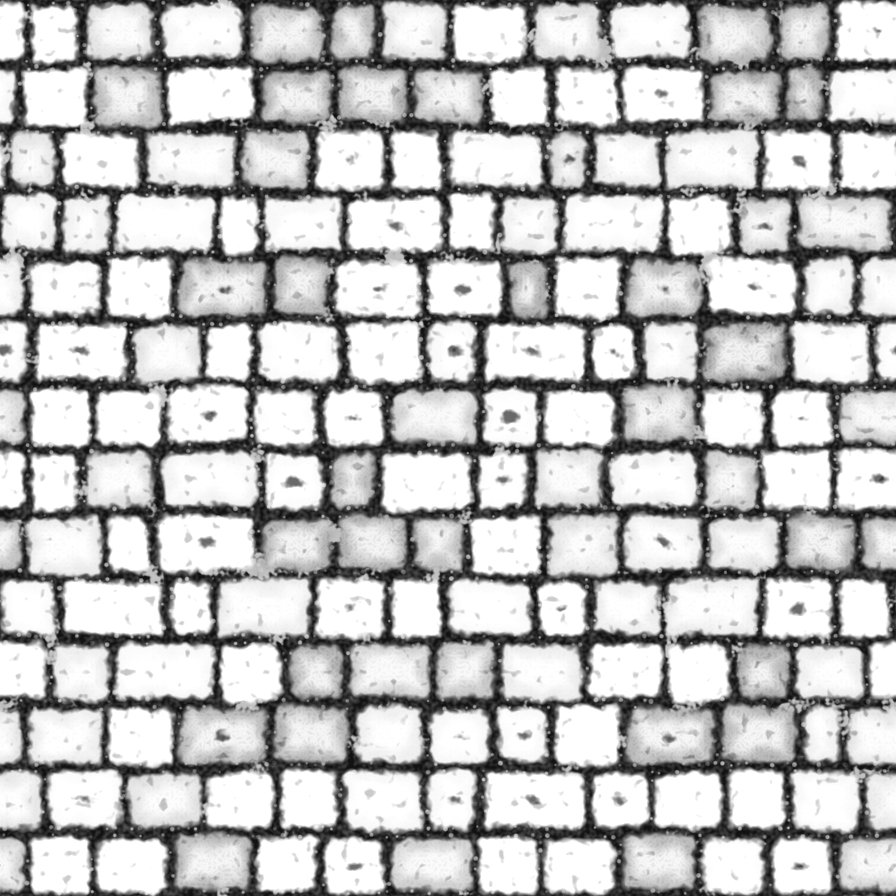
Give the GLSL for this texture map, as a Shadertoy shader.

```glsl
const vec2 GRID = vec2(12.0, 14.0);   // stones across, courses down
const vec2 BLOCK = vec2(6.0, 7.0);    // layout recurs with some variation
const float STONE_PITCH = 14.0 / 12.0; // in course heights

struct Stone {
    float dist;   // negative inside
    vec2 local;   // offset from the stone centre
    vec2 seed;
};

float hash(vec2 p) {
    vec3 q = fract(p.xyx * 0.1031);
    q += dot(q, q.yzx + 33.33);
    return fract((q.x + q.y) * q.z);
}

float cornerSlope(vec2 corner, vec2 offset, float cells) {
    float angle = 6.2832 * hash(mod(corner, cells) + cells);
    return dot(vec2(cos(angle), sin(angle)), offset);
}

// Gradient noise that wraps over the unit square
float tileNoise(vec2 uv, float cells) {
    vec2 p = uv * cells, i = floor(p), f = p - i;
    vec2 w = f * f * f * (f * (f * 6.0 - 15.0) + 10.0);
    vec2 e = vec2(1.0, 0.0);
    return mix(mix(cornerSlope(i, f, cells), cornerSlope(i + e, f - e, cells), w.x),
               mix(cornerSlope(i + e.yx, f - e.yx, cells), cornerSlope(i + 1.0, f - 1.0, cells), w.x), w.y);
}

float roundedBox(vec2 p, vec2 halfSize, float radius) {
    vec2 q = abs(p) - halfSize + radius;
    return length(max(q, 0.0)) + min(max(q.x, q.y), 0.0) - radius;
}

// Most stones share the block's seed, some get their own
vec2 stoneSeed(vec2 id) {
    vec2 wrapped = mod(id, GRID);
    return hash(wrapped + 50.0) > 0.72 ? wrapped + 20.0 : mod(id, BLOCK);
}

float courseShift(float row) {
    return hash(vec2(mod(row, BLOCK.y), 91.0));
}

float jointX(vec2 id) {
    float jitter = 0.54 * (hash(stoneSeed(id) + 7.0) - 0.5);
    return (id.x + courseShift(id.y) + jitter) * STONE_PITCH;
}

Stone stoneAt(vec2 p, vec2 id) {
    vec2 seed = stoneSeed(id);
    float left = jointX(id), right = jointX(id + vec2(1.0, 0.0));
    float lift = 0.05 * (hash(seed + 13.0) - 0.5);
    vec2 local = p - vec2(0.5 * (left + right), id.y + 0.5 + lift);
    vec2 gap = vec2(0.055, 0.06) + 0.035 * vec2(hash(seed + 17.0), hash(seed + 19.0));
    vec2 halfSize = vec2(0.5 * (right - left), 0.5) - gap;
    vec2 lean = 0.1 * (vec2(hash(seed + 23.0), hash(seed + 29.0)) - 0.5);
    float radius = mix(0.06, 0.18, hash(seed + 31.0));
    return Stone(roundedBox(local + lean * local.yx, halfSize, radius), local, seed);
}

Stone nearestStone(vec2 p) {
    Stone best = Stone(9.0, vec2(0.0), vec2(0.0));
    float row = floor(p.y);
    for (float j = -1.0; j <= 1.0; j++) {
        float column = floor(p.x / STONE_PITCH - courseShift(row + j));
        for (float i = -1.0; i <= 1.0; i++) {
            Stone s = stoneAt(p, vec2(column + i, row + j));
            if (s.dist < best.dist) best = s;
        }
    }
    return best;
}

// Scattered round grains, wrapping over the unit square
float pebbles(vec2 uv, float cells) {
    vec2 p = uv * cells, id = mod(floor(p), cells);
    vec2 centre = 0.5 + 0.4 * (vec2(hash(id + 3.0), hash(id + 5.0)) - 0.5);
    float radius = mix(0.12, 0.3, hash(id + 9.0));
    float cover = 1.0 - smoothstep(radius - 0.12, radius + 0.12, length(fract(p) - centre));
    return cover * smoothstep(0.45, 1.0, hash(id + 11.0));
}

float jointTone(vec2 uv, float grit) {
    float tone = 0.15 + 0.22 * grit + 0.12 * tileNoise(uv, 60.0);
    tone += 0.5 * pebbles(uv, 112.0);
    float mortar = smoothstep(0.3, 0.5, tileNoise(uv, 26.0) + 0.25 * grit);
    return mix(max(tone, 0.07), 0.85, 0.85 * mortar);
}

float stoneTone(vec2 uv, Stone s, float grit) {
    float blotch = tileNoise(uv, 40.0);
    // Worn, greyer rims
    float wear = pow(hash(s.seed + 37.0), 3.0);
    float tone = 1.02 - wear * (0.06 + 0.3 * smoothstep(-0.32, 0.0, s.dist + 0.15 * blotch));
    // Faint scratches and small flakes
    tone -= 0.22 * smoothstep(0.3, 0.55, tileNoise(uv, 74.0) + 0.15 * grit);
    tone -= 0.18 * wear * abs(grit);
    // Central pits on a few stones
    float pitDist = length(s.local * vec2(1.0, 1.7)) + 0.15 * blotch + 0.06 * grit;
    float pit = step(0.82, hash(s.seed + 41.0)) * (1.0 - smoothstep(0.02, 0.16, pitDist));
    return tone - 0.6 * pit;
}

void mainImage(out vec4 fragColor, in vec2 fragCoord) {
    vec2 uv = fragCoord / iResolution.xy;
    vec2 blockUv = uv * 2.0;
    float grit = tileNoise(uv, 190.0);

    // Uneven courses and ragged stone outlines
    vec2 p = uv * GRID.y;
    p.y += 0.09 * tileNoise(blockUv, 5.0);
    p += 0.07 * vec2(tileNoise(blockUv, 29.0), tileNoise(blockUv, 31.0));
    Stone stone = nearestStone(p);
    float edge = stone.dist + 0.045 * tileNoise(uv, 120.0) + 0.025 * grit;

    float soft = max(0.055, GRID.y / iResolution.y);
    float cover = 1.0 - smoothstep(-soft, soft, edge);
    float tone = mix(jointTone(uv, grit), stoneTone(uv, stone, grit), cover);
    fragColor = vec4(vec3(clamp(tone, 0.0, 1.0)), 1.0);
}
```
